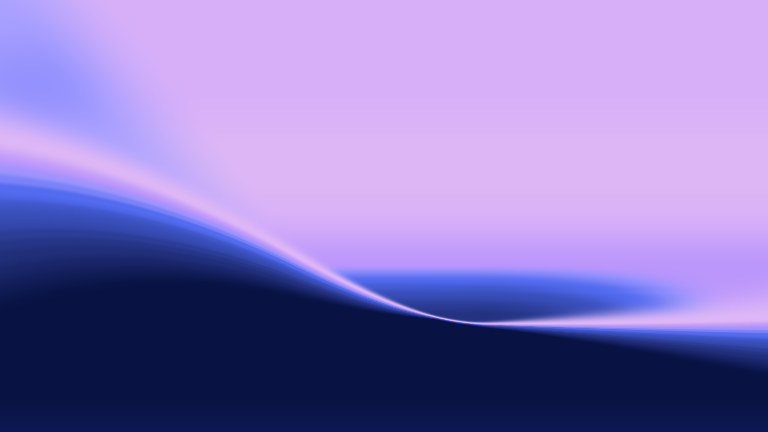
Give the GLSL for this background, as a WebGL 1 fragment shader.

```glsl
precision highp float;

uniform vec2 u_resolution;

// Palette
const vec3 NAVY = vec3(0.032, 0.072, 0.262);
const vec3 FLOOR = vec3(0.050, 0.092, 0.325);
const vec3 DEEP = vec3(0.135, 0.190, 0.490);
const vec3 ROYAL = vec3(0.225, 0.310, 0.730);
const vec3 BLUE = vec3(0.320, 0.420, 0.940);
const vec3 PERIWINKLE = vec3(0.580, 0.570, 0.995);
const vec3 HAZE = vec3(0.680, 0.640, 1.000);
const vec3 LILAC = vec3(0.735, 0.590, 0.985);
const vec3 ORCHID = vec3(0.842, 0.688, 0.975);
const vec3 ROSE = vec3(0.868, 0.716, 0.960);

// Layout, as fractions of the canvas
const float HILL_TOP = 0.676;
const float PLAIN_HEIGHT = 0.250;
const float BEND = 0.165;
const float POCKET_TOP = 0.395;
const float POCKET_DEPTH = 0.120;
const float STREAK_AMOUNT = 0.035;

float hash(float n) {
    n = fract(n * 0.1031);
    n *= n + 33.33;
    return fract(n * (n + n));
}

float noise(float x) {
    float cell = floor(x);
    float f = fract(x);
    return mix(hash(cell), hash(cell + 1.0), f * f * (3.0 - 2.0 * f));
}

float smoothMax(float a, float b, float k) {
    float h = max(k - abs(a - b), 0.0) / k;
    return max(a, b) + 0.25 * k * h * h;
}

// Slope on the left that levels into a gently rising plain
float crestHeight(float x) {
    float hill = HILL_TOP - 0.35 * x - 0.9 * x * x;
    float rise = max(x - 0.65, 0.0);
    return smoothMax(hill, PLAIN_HEIGHT + 0.1 * rise * rise, BEND);
}

// Width that pinches to almost nothing where the slope meets the plain
float pinch(float x, float left, float right, float thinnest) {
    float l = pow(max(1.0 - x / 0.57, 0.0), 1.3);
    float r = pow(max((x - 0.61) / 0.39, 0.0), 1.3);
    return left * l + right * r + thinnest;
}

// Rose light at 0 sinking to navy at 1
vec3 shade(float d) {
    vec3 c = mix(ROSE, LILAC, smoothstep(0.0, 0.13, d));
    c = mix(c, PERIWINKLE, smoothstep(0.10, 0.20, d));
    c = mix(c, BLUE, smoothstep(0.17, 0.29, d));
    c = mix(c, ROYAL, smoothstep(0.27, 0.43, d));
    c = mix(c, DEEP, smoothstep(0.40, 0.66, d));
    return mix(c, NAVY, smoothstep(0.60, 1.0, d));
}

vec3 skyColor(vec2 p) {
    vec3 c = mix(ROSE, ORCHID, smoothstep(0.64, 0.78, p.y));
    c = mix(ORCHID, c, smoothstep(0.46, 0.60, p.y));
    c = mix(LILAC, c, smoothstep(0.38, 0.51, p.y));

    // Cool haze behind the slope, upper left
    float edge = 0.085 + 0.43 * (1.0 - p.y);
    float haze = 1.0 - smoothstep(edge - 0.09, edge + 0.07, p.x);
    vec2 q = (p - vec2(0.04, 0.80)) / vec2(0.12, 0.13);
    vec3 cool = mix(HAZE, PERIWINKLE, exp(-dot(q, q)));
    return mix(c, cool, haze);
}

// Blue hollow resting on the plain
vec3 addPocket(vec3 sky, vec2 p) {
    float sink = clamp((POCKET_TOP - p.y) / POCKET_DEPTH, 0.0, 1.0);
    float s = sink * (1.0 - smoothstep(0.62, 1.02, p.x));
    float streak = (noise(p.y * 110.0 + p.x * 3.0) - 0.5) * STREAK_AMOUNT;
    return mix(sky, shade(0.1 + 0.52 * s + streak * s), smoothstep(0.0, 0.2, s));
}

void main() {
    vec2 p = gl_FragCoord.xy / u_resolution;
    float above = p.y - crestHeight(p.x);

    // Light fading upward from the crest
    float glow = max(above, 0.0) / pinch(p.x, 0.065, 0.055, 0.003);
    vec3 sky = mix(addPocket(skyColor(p), p), ROSE, exp(-glow * glow));

    // Streaked shadow falling below it
    float depth = max(-above, 0.0) / pinch(p.x, 0.40, 0.13, 0.006);
    float streak = (noise(depth * 34.0) - 0.5) * STREAK_AMOUNT;
    vec3 ground = shade(depth + streak * smoothstep(0.05, 0.3, depth));
    ground = mix(ground, FLOOR, 1.0 - smoothstep(0.0, 0.09, p.y));

    gl_FragColor = vec4(above > 0.0 ? sky : ground, 1.0);
}
```
